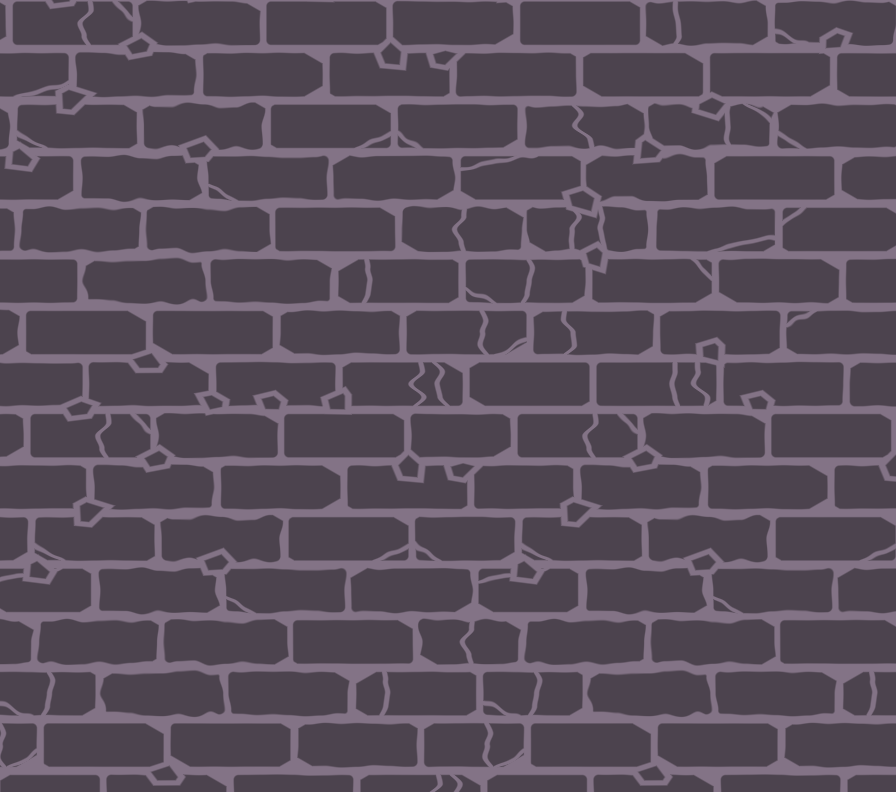
Give the GLSL for this pattern, as a Shadertoy shader.

```glsl
#define ROWS 15.36
#define PITCH 2.46
#define TILE 9.447
#define JOINT vec2(0.068, 0.08)
#define ROUNDING 0.09
#define WEAR 0.17
#define CRACK_HALF 0.05
#define SPLIT_CHANCE 0.34
#define FLAKE_CHANCE 0.24
#define CHIP_CHANCE 0.34
#define BRICK_COLOR vec3(0.298, 0.262, 0.306)
#define MORTAR_COLOR vec3(0.514, 0.451, 0.525)

float hash(vec2 p, float salt) {
    vec3 v = fract(vec3(p.xyx + salt * 7.31) * vec3(0.1031, 0.1030, 0.0973));
    v += dot(v, v.yzx + 33.33);
    return fract((v.x + v.y) * v.z);
}

float noise(vec2 p) {
    vec2 i = floor(p), f = fract(p);
    f = f * f * (3.0 - 2.0 * f);
    return mix(mix(hash(i, 0.0), hash(i + vec2(1, 0), 0.0), f.x),
               mix(hash(i + vec2(0, 1), 0.0), hash(i + vec2(1, 1), 0.0), f.x), f.y);
}

// Left edge, right edge and column of the brick at x; lower rows tile every four bricks
vec3 brickAt(float x, float row) {
    float start = 0.18 + 0.043 * row + 1.18 * mod(row, 2.0);
    float u = x - start;
    if (row < 8.0) {
        float col = floor(u / PITCH);
        return vec3(start + vec2(col, col + 1.0) * PITCH, col);
    }
    float block = floor(u / TILE) * TILE;
    float col = min(floor((u - block) / PITCH), 3.0);
    float right = col > 2.5 ? TILE : (col + 1.0) * PITCH;
    return vec3(start + block + vec2(col * PITCH, right), col);
}

// Jagged, slanted split from top to bottom
float splitLine(vec2 q, float center, vec2 seed, float salt) {
    float slant = (hash(seed, salt) - 0.5) * 0.6;
    float jag = (noise(vec2(q.y * 4.0, salt) + seed * 9.0) - 0.5) * 0.28;
    return abs(q.x - center - slant * q.y - jag) / sqrt(1.0 + slant * slant);
}

// Worn brick with bevelled corners, splits and flakes; negative inside
float wornBrick(vec2 q, vec2 halfSize, vec2 seed) {
    vec2 e = abs(q) - halfSize + ROUNDING;
    float d = length(max(e, 0.0)) + min(max(e.x, e.y), 0.0) - ROUNDING;
    float rough = hash(seed, 1.0);
    d += WEAR * rough * rough * (noise(q * 3.2 + seed * 17.0) - 0.45);

    // Bevels
    vec2 side = vec2(q.x < 0.0 ? -1.0 : 1.0, q.y < 0.0 ? -1.0 : 1.0);
    vec2 corner = halfSize - abs(q);
    float bevel = hash(seed * 4.0 + side, 2.0);
    d = max(d, 0.2 * bevel * bevel - dot(corner, vec2(0.5, 0.866)));

    // Splits, some doubled into a narrow shard
    if (hash(seed, 3.0) < SPLIT_CHANCE) {
        float center = (hash(seed, 4.0) - 0.5) * halfSize.x * 1.3;
        d = max(d, CRACK_HALF - splitLine(q, center, seed, 5.0));
        if (hash(seed, 6.0) < 0.45)
            d = max(d, CRACK_HALF - splitLine(q, center + 0.48, seed, 7.0));
    }

    // Long flake along one edge
    if (hash(seed, 8.0) < FLAKE_CHANCE) {
        vec2 flip = sign(vec2(hash(seed, 9.0), hash(seed, 10.0)) - 0.5);
        vec2 c = halfSize - flip * q;
        vec2 n = normalize(vec2(mix(0.2, 0.9, hash(seed, 11.0)), 1.0));
        float bend = 0.1 * (noise(q * 4.0 + seed) - 0.5);
        d = max(d, CRACK_HALF * 0.8 - abs(dot(c, n) - 0.25 + bend));
    }
    return d;
}

// Small irregular stone with five sides
float chipStone(vec2 q, vec2 seed) {
    float d = -1.0;
    for (float i = 0.0; i < 5.0; i++) {
        float a = 1.2566 * (i + 0.6 * hash(seed, 20.0 + i));
        d = max(d, dot(q * vec2(0.75, 1.0), vec2(cos(a), sin(a))) - mix(0.08, 0.19, hash(seed, 30.0 + i)));
    }
    return d;
}

void mainImage(out vec4 fragColor, in vec2 fragCoord) {
    float pixel = ROWS / iResolution.y;
    vec2 p = vec2(fragCoord.x, iResolution.y - fragCoord.y) * pixel + vec2(0.0, 0.05);
    float row = floor(p.y);
    vec3 brick = brickAt(p.x, row);
    vec2 center = vec2(0.5 * (brick.x + brick.y), row + 0.5);
    vec2 halfSize = vec2(0.5 * (brick.y - brick.x), 0.5) - JOINT;
    float d = wornBrick(p - center, halfSize, vec2(brick.z, mod(row, 8.0)));

    // Chips wedged at the ends of nearby vertical joints
    for (float k = -1.0; k <= 1.0; k++) {
        float r = row + k;
        vec3 b = brickAt(p.x, r);
        bool nearRight = p.x > 0.5 * (b.x + b.y);
        float col = b.z + float(nearRight);
        vec2 seed = vec2(r < 8.0 ? col : mod(col, 4.0), mod(r, 8.0));
        if (hash(seed, 12.0) > CHIP_CHANCE) continue;
        float end = hash(seed, 13.0) < 0.5 ? 0.0 : 1.0;
        vec2 offset = (vec2(hash(seed, 14.0), hash(seed, 15.0)) - 0.5) * vec2(0.3, 0.35);
        float chip = chipStone(p - vec2(nearRight ? b.y : b.x, r + end) - offset, seed);
        d = min(max(d, 2.0 * CRACK_HALF - chip), chip);
    }

    vec3 color = mix(BRICK_COLOR, MORTAR_COLOR, smoothstep(-pixel, pixel, d));
    fragColor = vec4(color, 1.0);
}
```
